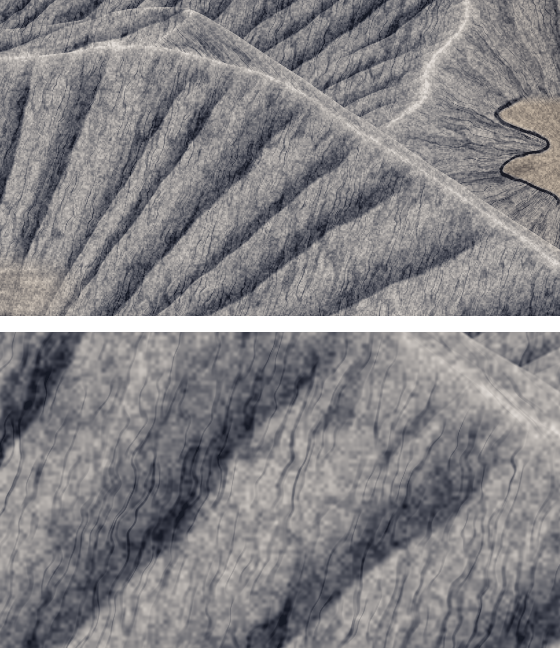
Top: the whole. Bottom: its middle third, enlarged.
A Shadertoy shader for this texture:

```glsl
// Eroded grey badland ridges: gullied slopes, pale crests and a tan dry basin.

float hash(vec2 cell) {
    vec3 h = fract(vec3(cell.xyx) * vec3(0.1031, 0.1030, 0.0973));
    h += dot(h, h.yzx + 33.33);
    return fract((h.x + h.y) * h.z);
}

float noise(vec2 p) {
    vec2 i = floor(p), f = fract(p);
    f = f * f * (3.0 - 2.0 * f);
    return mix(mix(hash(i), hash(i + vec2(1, 0)), f.x),
               mix(hash(i + vec2(0, 1)), hash(i + vec2(1, 1)), f.x), f.y);
}

float fbm(vec2 p) {
    float sum = 0.0, amp = 0.5;
    for (int i = 0; i < 4; i++) {
        sum += amp * noise(p);
        p = p * 2.03 + 17.3;
        amp *= 0.5;
    }
    return sum / 0.9375;
}

// Ramp that is zero before 0 and linear after, with a rounded bend.
float bend(float x) {
    return 0.5 * (x + sqrt(x * x + 0.002));
}

// Bluish shadows to warm highlights.
vec3 clay(float v) {
    float warmth = smoothstep(0.2, 0.8, v);
    return vec3(v) + mix(vec3(-0.012, 0.0, 0.045), vec3(0.022, 0.0, -0.02), warmth);
}

// Overlapping spurs: a lit edge, then a slow fall into a dark gully.
float spurs(float u) {
    u += 0.7 * noise(vec2(u * 0.8, 4.0));
    float f = fract(u);
    return smoothstep(0.0, 0.55, f) * (1.0 - smoothstep(0.93, 1.0, f));
}

// Thin branching rills; x runs across the fall line, y along it.
float rills(vec2 q, float density) {
    q.x += 0.014 * (noise(q * 28.0) - 0.5) + 0.006 * noise(q * 75.0);
    float wide = abs(noise(q * vec2(density, density * 0.16)) - 0.5);
    float fine = abs(noise(q * vec2(density * 1.7, density * 0.35) + 9.0) - 0.5);
    float patchy = smoothstep(0.25, 0.6, noise(q * 13.0));
    return (1.0 - smoothstep(0.02, 0.15, wide)) * mix(0.5, 1.0, patchy)
         + 0.55 * (1.0 - smoothstep(0.02, 0.16, fine));
}

// Brightness of a slope from its gully coordinate and depth below the crest.
float slope(float u, vec2 fall, float depth, float relief) {
    float carved = smoothstep(0.0, 0.16, depth);
    float v = 0.535 + relief * carved * (spurs(u) - 0.69);
    v += 0.32 * relief * (spurs(u * 2.3 + 0.4) - 0.69) * (1.0 - 0.6 * carved);
    v -= 0.15 * rills(fall, 62.0) * smoothstep(-0.01, 0.07, depth);
    return v + 0.08 * exp(-max(depth, 0.0) / 0.07);
}

float crestLight(float distance, float width) {
    return exp(-abs(distance) / width);
}

float frontCrest(float x) {
    return 0.815 + 0.045 * smoothstep(0.0, 0.45, x)
         - 0.25 * bend(x - 0.486) - 0.42 * bend(x - 0.88)
         + 0.012 * (noise(vec2(x * 9.0, 2.0)) - 0.5);
}

float hillCrest(float x) {
    return 0.91 + 0.075 * smoothstep(0.0, 0.6, x) - 0.67 * bend(x - 0.61);
}

void mainImage(out vec4 fragColor, in vec2 fragCoord) {
    vec2 p = fragCoord / iResolution.y;
    vec2 warp = vec2(fbm(p * 5.0), fbm(p * 5.0 + 31.0)) - 0.5;
    vec2 w = p + 0.05 * warp;
    vec2 fall = vec2(p.x - 0.28 * p.y, p.y);

    // Far slope
    float v = slope((w.y - 0.78 * w.x) * 9.0, fall, 0.2, 0.28) - 0.06;

    // Right massif, split by its winding crest
    float ridgeX = 1.22 + 0.12 * smoothstep(0.58, 0.7, p.y)
                 + 0.14 * smoothstep(0.76, 0.96, p.y) + 0.03 * warp.x;
    float side = p.x - ridgeX;
    float left = slope((w.y - 0.43 * w.x) * 13.0, fall, -side, 0.24);
    vec2 toBasin = w - vec2(1.82, 0.5);
    float angle = atan(-toBasin.y, -toBasin.x);
    float right = slope(angle * 3.6, vec2(angle * 0.42, length(toBasin)), side, 0.13) + 0.015;
    float massif = mix(left, right, smoothstep(-0.012, 0.012, side));
    massif += 0.21 * crestLight(side, 0.014) * smoothstep(0.56, 0.65, p.y);
    float massifEdge = 0.757 + 0.467 * (p.x - 0.96) + 0.02 * warp.y - p.y;
    v = mix(v, massif, smoothstep(-0.002, 0.002, massifEdge));

    // Left hill, with a pale path from peak to saddle
    float hillDepth = hillCrest(p.x) + 0.02 * warp.x - p.y;
    float path = p.x - 0.486 - 0.127 * smoothstep(0.84, 0.97, p.y) - 0.03 * warp.y;
    float hillLeft = slope((w.y - 0.36 * w.x) * 13.0, fall, hillDepth + 0.06, 0.25);
    float hillRight = slope((w.y + 0.8 * w.x) * 8.0, vec2(p.x + 0.9 * p.y, p.y), hillDepth, 0.12);
    float hill = mix(hillLeft, hillRight, smoothstep(-0.01, 0.01, path));
    hill += 0.2 * crestLight(path, 0.013) + 0.1 * crestLight(hillDepth, 0.008);
    v = mix(v, hill, smoothstep(-0.002, 0.002, hillDepth));

    // Front slope, its gullies fanning out from a point below the left corner
    vec2 fan = w - vec2(-0.23, -0.61);
    float depth = frontCrest(p.x) - p.y;
    float front = slope(atan(fan.y, fan.x) * 8.2, fall, depth, 0.29);
    float rim = mix(0.002, 0.025, smoothstep(0.9, 1.2, p.x));
    v = mix(v, front, smoothstep(-rim, rim, depth));
    v += 0.19 * crestLight(depth, 0.013);

    // Pale wash at the foot of the slope
    float wash = 1.0 - smoothstep(0.06, 0.22, length((w - vec2(0.02, 0.07)) * vec2(0.7, 1.3)));
    float flow = noise(vec2(w.x * 7.0, w.y * 60.0));
    v = mix(v, 0.5 + 0.25 * flow, 0.75 * wash);

    // Dry basin beside a meandering channel
    float phase = (p.y - 0.55) * 33.0 + 2.0 * warp.x;
    float bank = p.x - 1.66 - 0.085 * cos(phase) - 0.12 * warp.y;
    bank /= sqrt(1.0 + pow(2.8 * sin(phase), 2.0));
    float reach = smoothstep(0.33, 0.38, p.y) * (1.0 - smoothstep(0.66, 0.71, p.y));
    float silt = reach * smoothstep(-0.004, 0.012, bank);
    v = mix(v, 0.56 + 0.2 * (fbm(p * vec2(14.0, 28.0)) - 0.5) + 0.1 * crestLight(bank, 0.03), 0.7 * silt);
    v -= 0.4 * reach * (1.0 - smoothstep(0.002, 0.008, abs(bank + 0.004)));

    // Broad tone, crumbly grain and colour
    v += 0.12 * warp.x + 0.13 * (noise(p * 120.0) - 0.5) + 0.17 * (noise(p * 230.0) - 0.5);
    vec3 colour = clay(clamp(v, 0.1, 0.86));
    float tan_ = max(silt, 0.6 * wash) + 0.3 * smoothstep(1.3, 1.75, p.x) * smoothstep(0.0, 0.06, -depth);
    colour += vec3(0.035, 0.005, -0.035) * tan_;
    fragColor = vec4(colour, 1.0);
}
```
